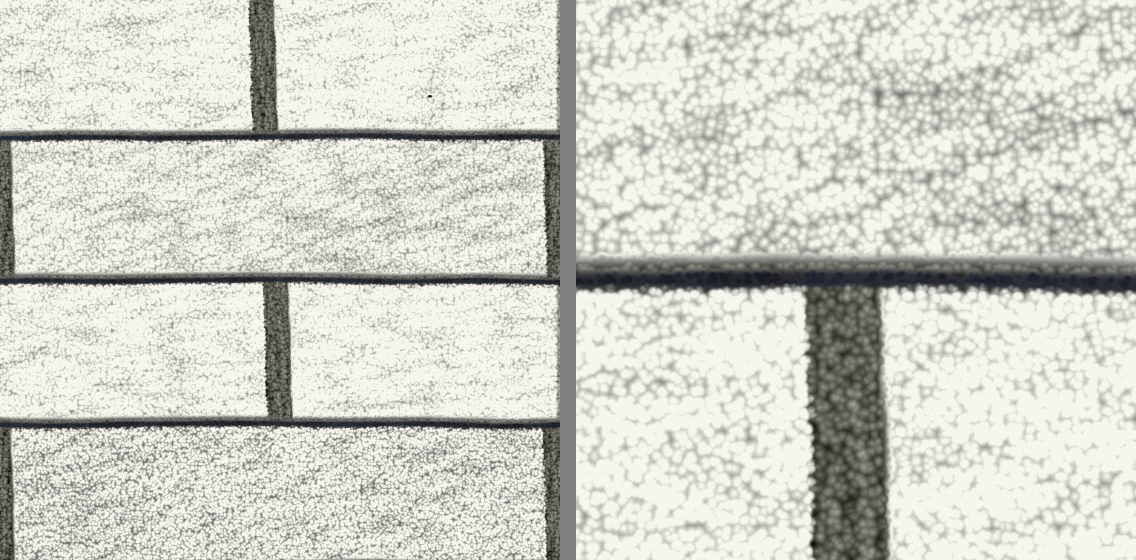
Left, the full canvas; right, a detail of the centre.
Give the GLSL for this pattern, as a Shadertoy shader.

```glsl
// Pencil-drawn brick wall: four running-bond courses with dark hand-shaded joints

vec2 hash2(vec2 p) {
    vec3 q = fract(p.xyx * vec3(0.1031, 0.1030, 0.0973));
    q += dot(q, q.yzx + 33.33);
    return fract((q.xx + q.yz) * q.zy);
}

// Cellular noise: distance to the nearest scattered point
float cellular(vec2 p) {
    vec2 base = floor(p), f = p - base;
    float nearest = 2.0;
    for (int j = -1; j <= 1; j++) {
        for (int i = -1; i <= 1; i++) {
            vec2 o = vec2(i, j);
            vec2 d = o + hash2(base + o + 40.0) - f;
            nearest = min(nearest, dot(d, d));
        }
    }
    return sqrt(nearest);
}

// Layered sines for uneven hand pressure
float sway(vec2 p) {
    return (sin(p.x + 1.7 * sin(p.y)) + 0.6 * sin(2.3 * p.x - 1.9 * p.y + 1.0)
          + 0.4 * sin(4.1 * p.y + 3.3 * p.x + 2.0)) * 0.5;
}

// Filled band with a soft edge
float band(float d, float halfWidth, float soft) {
    return 1.0 - smoothstep(halfWidth - soft, halfWidth + soft, abs(d));
}

void mainImage(out vec4 fragColor, in vec2 fragCoord) {
    vec2 p = fragCoord / iResolution.y;

    // Courses with slightly wavering bed lines
    float y = (p.y - 0.243 + 0.003 * sway(vec2(p.x * 7.0, floor(p.y * 4.0 + 0.5)))) / 0.2565;
    float row = floor(y) + 1.0;
    float even = 1.0 - mod(row, 2.0);
    float bed = (fract(y + 0.5) - 0.5) * 0.2565;

    // Paper tooth and fine grain
    float tooth = 0.6 * cellular(p * 195.0) + 0.4 * cellular(p * vec2(105.0, 125.0) + 17.0) - 0.46;

    // Slanted shading strokes, steeper in the full-brick courses
    vec2 s = p + 0.006 * vec2(sway(p * 19.0), sway(p.yx * 23.0));
    s.y -= s.x * mix(0.10, 0.28, even);
    float stroke = cellular(s * vec2(13.0, 48.0) + row * 9.0) - 0.46;

    // Graphite over the brick faces, heaviest in the lowest course
    float tone = 0.055 + even * (0.235 - 0.045 * row);
    tone += 0.07 * sway(p * vec2(6.0, 9.0) + row * 2.0);
    tone += tooth * (1.25 + 0.6 * step(row, 0.5)) + stroke * 0.5;
    vec3 color = mix(vec3(0.965, 0.965, 0.935), vec3(0.40, 0.41, 0.38), clamp(tone, 0.0, 0.9));

    // Upright joints: sheet edges in even courses, near the middle in odd ones
    float center = mix(0.509 - 0.013 * row, -0.002, even) - 0.03 * (fract(y) - 0.5) * 0.2565;
    float x = fract(p.x - center + 0.5) - 0.5;
    x += 0.0015 * sway(vec2(p.y * 40.0, row)) + tooth * 0.006;
    float joint = band(x, mix(0.0225, 0.025, even), 0.0025);
    joint = max(joint, 0.6 * smoothstep(0.991, 0.998, p.x + tooth * 0.004));
    float hatch = cellular(p * vec2(130.0, 14.0)) - 0.46;
    vec3 jointColor = vec3(0.33, 0.33, 0.29) - 0.55 * tooth - 0.22 * hatch;
    jointColor -= 0.07 * smoothstep(0.010, 0.022, abs(x));
    color = mix(color, jointColor, joint * 0.96);

    // Bed lines: grainy grey shading, heavier above, over a blue-black core
    float halo = band(bed - 0.002 + tooth * 0.008, 0.0095, 0.0035);
    color = mix(color, vec3(0.36, 0.36, 0.34) - 0.5 * tooth, halo * 0.92);
    float core = band(bed + 0.001 + tooth * 0.004, 0.0045 + 0.0008 * sway(p * 31.0), 0.0025);
    vec3 coreColor = vec3(0.11, 0.125, 0.165) + 0.05 * sway(p.xx * 27.0) * vec3(0.5, 0.7, 1.0);
    color = mix(color, coreColor, core * clamp(0.88 - 0.9 * tooth, 0.0, 1.0));

    // Small stray pencil speck
    float speck = length((p - vec2(0.768, 0.828)) * vec2(0.6, 1.0));
    color = mix(color, vec3(0.12), 1.0 - smoothstep(0.001, 0.0035, speck));

    fragColor = vec4(clamp(color, 0.0, 1.0), 1.0);
}
```
